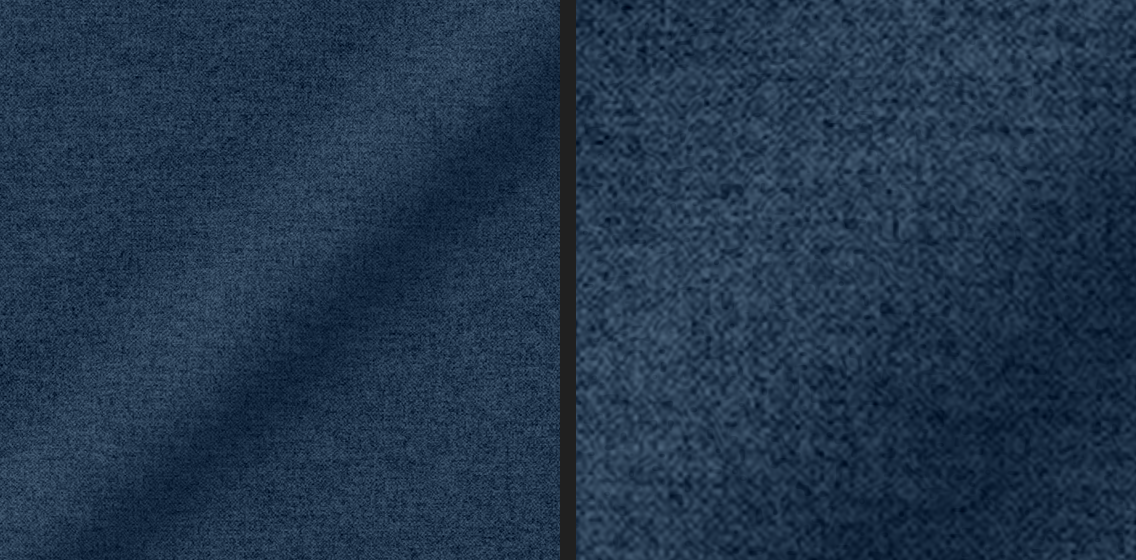
Left, the full canvas; right, a detail of the centre.
Give the GLSL for this texture, as a Shadertoy shader.

```glsl
// Navy woven cloth with one soft diagonal fold.
// A fine jittered weave, thread slubs, crisp grain and dark pits are added to
// a broad fold profile; the tone shifts one base colour along a blue ramp.

const float PI = 3.14159265;
const float THREADS = 270.0;                      // threads per canvas height
const vec3 NAVY = vec3(0.142, 0.222, 0.309);
const vec3 TONE_RAMP = vec3(1.0, 1.08, 1.10);     // colour change per unit of tone

float hash(vec2 p) {
    vec3 q = fract(vec3(p.xyx) * 0.1031);
    q += dot(q, q.yzx + 33.33);
    return fract((q.x + q.y) * q.z);
}

// Smooth value noise, centred on zero
float noise(vec2 p) {
    vec2 cell = floor(p);
    vec2 f = fract(p);
    f = f * f * (3.0 - 2.0 * f);
    float low = mix(hash(cell), hash(cell + vec2(1.0, 0.0)), f.x);
    float high = mix(hash(cell + vec2(0.0, 1.0)), hash(cell + vec2(1.0, 1.0)), f.x);
    return mix(low, high, f.y) - 0.5;
}

float bump(float x, float centre, float width) {
    float d = (x - centre) / width;
    return exp(-d * d);
}

// Signed offset from the rising diagonal, gently bent
float foldCoord(vec2 uv) {
    return uv.y - uv.x + 0.04 * noise(uv * 2.5 + 7.0);
}

// Raised thread crossings with irregular spacing
float plainWeave(vec2 thread) {
    vec2 jitter = vec2(noise(thread * 0.4 + 11.0), noise(thread * 0.4 + 57.0));
    vec2 wave = sin(PI * (thread + 1.3 * jitter));
    return wave.x * wave.y;
}

// Thin streaks that follow single threads in both directions
float slubs(vec2 thread) {
    float weft = noise(thread * vec2(0.09, 1.15) + 23.0);
    float warp = noise(thread * vec2(1.15, 0.14) + 71.0);
    return weft + 0.7 * warp;
}

// Small gaps between threads, darker than the grain around them
float pits(vec2 thread) {
    float gap = noise(thread * vec2(0.8, 1.0) + 211.0);
    return smoothstep(0.16, 0.38, gap);
}

float clothGrain(vec2 thread) {
    float fine = noise(thread * 1.3 + 131.0);
    float raised = 0.048 * plainWeave(thread) + 0.14 * fine + 0.055 * slubs(thread);
    return raised - 0.055 * pits(thread);
}

// Faint, uneven patches of light
float mottle(vec2 uv) {
    return 0.014 * noise(uv * 6.0 + 3.0) + 0.008 * noise(uv * vec2(14.0, 24.0) + 41.0);
}

void mainImage(out vec4 fragColor, in vec2 fragCoord) {
    vec2 uv = fragCoord / iResolution.y;

    // Fold: lit ridge, wide valley, shallow hollow beyond the ridge
    float across = foldCoord(uv);
    float ridge = bump(across, 0.09, 0.13);
    float valley = bump(across, -0.17, 0.12);
    float hollow = bump(across, 0.31, 0.09);
    float foldTone = 0.036 * ridge - 0.063 * valley - 0.016 * hollow;

    // Threads bend slightly where the cloth is folded
    vec2 bend = 0.012 * vec2(noise(uv * 4.0 + 19.0), noise(uv * 4.0 + 83.0));
    vec2 thread = (uv + bend + 0.006 * ridge * vec2(1.0, -1.0)) * THREADS;

    // Grain loses contrast in the shade
    float grain = clothGrain(thread) * (1.0 - 0.4 * valley);

    float tone = foldTone + mottle(uv) + grain;
    fragColor = vec4(clamp(NAVY + tone * TONE_RAMP, 0.0, 1.0), 1.0);
}
```
